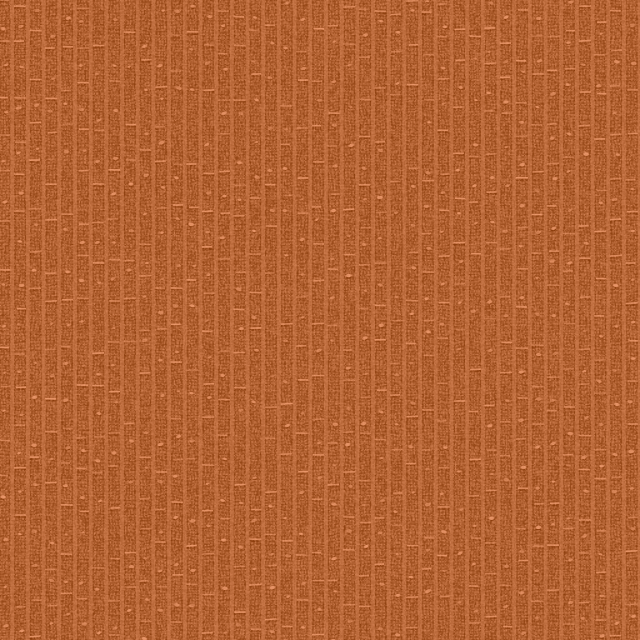
Give the GLSL for this texture, as a WebGL 2 fragment shader.

```glsl
#version 300 es
precision highp float;
// Embossed terracotta wallcovering: fine weave, narrow ribs, slubbed dashes and knots.

#define COLUMNS 40.8        // ribs across the canvas
#define RIB_PHASE 0.78      // position of the first rib, in columns
#define RIB_HALF 0.115      // half rib width, in columns
#define SLUBS 15.0          // dash cells down each column
#define DASH_HALF 0.0012    // half dash thickness, in canvas units
#define DASH_SHARE 0.74     // share of cells that hold a dash
#define KNOT_SIZE vec2(0.0040, 0.0024)
#define KNOT_SHARE 0.72     // share of cells that hold a knot
#define THREADS 5.0         // weave threads per column
#define WEAVE_DEPTH 0.19
#define GRAIN_DEPTH 0.76

uniform vec2 u_resolution;
out vec4 fragColor;

const vec3 CLAY_DARK = vec3(0.61, 0.30, 0.11);
const vec3 CLAY_LIGHT = vec3(0.83, 0.51, 0.33);
const float TAU = 6.2831853;

float hash(vec2 p) {
    vec3 q = fract(vec3(p.xyx) * 0.1031);
    q += dot(q, q.yzx + 33.33);
    return fract((q.x + q.y) * q.z);
}

float noise(vec2 p) {
    vec2 i = floor(p), f = fract(p);
    f = f * f * (3.0 - 2.0 * f);
    return mix(mix(hash(i), hash(i + vec2(1, 0)), f.x),
               mix(hash(i + vec2(0, 1)), hash(i + vec2(1, 1)), f.x), f.y);
}

// Soft coverage of a signed distance.
float cover(float d, float blur) {
    return 1.0 - smoothstep(-blur, blur, d);
}

// Horizontal thread between two ribs: x = highlight, y = shadow below it.
vec2 dash(float column, float across, float y, float blur) {
    float v = y * SLUBS + hash(vec2(column, 7.0));
    vec2 id = vec2(column, floor(v));
    float level = 0.5 + 0.4 * (hash(id + 11.0) - 0.5);
    float reach = 0.39 * mix(0.75, 1.0, hash(id + 23.0));
    float side = (0.39 - reach) * sign(hash(id + 31.0) - 0.5);
    float tilt = (hash(id + 43.0) - 0.4) * 0.1;
    vec2 p = vec2(across - 0.49 - side, 0.0) / COLUMNS;
    p.y = (fract(v) - level) / SLUBS - p.x * tilt;
    float ends = cover(abs(p.x) - reach / COLUMNS, blur);
    float light = cover(abs(p.y) - DASH_HALF, blur);
    float shade = cover(abs(p.y + 2.6 * DASH_HALF) - DASH_HALF, blur);
    float present = step(hash(id + 53.0), DASH_SHARE);
    return vec2(light, shade) * ends * present * mix(0.5, 1.0, hash(id + 59.0));
}

// Small raised knot, staggered between the dashes: x = highlight, y = shadow.
vec2 knot(float column, float across, float y, float blur) {
    float v = y * SLUBS + hash(vec2(column, 7.0)) + 0.5;
    vec2 id = vec2(column, floor(v));
    vec2 center = vec2(mix(0.38, 0.62, hash(id + 71.0)),
                       mix(0.35, 0.65, hash(id + 83.0)));
    vec2 p = (vec2(across, fract(v)) - center) / vec2(COLUMNS, SLUBS);
    vec2 size = KNOT_SIZE * mix(0.65, 1.1, hash(id + 97.0));
    p.y -= p.x * 0.5 * (hash(id + 101.0) - 0.4);
    float light = cover((length(p / size) - 1.0) * size.y, blur);
    p.y += size.y;
    float shade = cover((length(p / size) - 1.0) * size.y, blur);
    float present = step(hash(id + 113.0), KNOT_SHARE);
    return vec2(light, shade * (1.0 - light)) * present * mix(0.6, 1.0, hash(id + 127.0));
}

void main() {
    vec2 uv = gl_FragCoord.xy / u_resolution.y;
    float blur = max(0.6 / u_resolution.y, 0.0006);
    float x = uv.x * COLUMNS - RIB_PHASE;
    float column = floor(x) + 5.0;
    float across = fract(x);

    // Woven ground: threads wander and shift from column to column
    vec2 thread = vec2(x, uv.y * COLUMNS) * THREADS;
    thread.x += noise(uv * 60.0);
    thread.y += hash(vec2(column, 3.0)) + 1.2 * noise(uv * 45.0 + 17.0);
    vec2 wave = cos(TAU * thread);
    float weave = WEAVE_DEPTH * (0.55 * wave.x + 0.55 * wave.y + 0.3 * wave.x * wave.y);
    float grain = GRAIN_DEPTH * (noise(uv * 512.0 - 0.5) - 0.5);
    float ground = 0.345 + weave + grain;

    // Textured rib between shaded flanks
    float ribDistance = min(across, 1.0 - across) - RIB_HALF;
    float rib = cover(ribDistance, blur * COLUMNS);
    float flank = cover(abs(ribDistance - 0.06) - 0.04, blur * COLUMNS);
    float ribTone = 0.64 + 0.55 * grain + 0.3 * weave;
    float tone = mix(ground - 0.1 * flank, ribTone, rib);

    // Raised slubs and their shadows
    vec2 slub = max(dash(column, across, uv.y, blur), knot(column, across, uv.y, blur));
    tone -= 0.28 * slub.y;
    tone = mix(tone, 1.3 + 0.3 * grain, slub.x);

    // Slow unevenness of the dye
    tone += 0.03 * (noise(uv * 4.0) - 0.5);
    fragColor = vec4(mix(CLAY_DARK, CLAY_LIGHT, clamp(tone, -0.3, 1.5)), 1.0);
}
```
